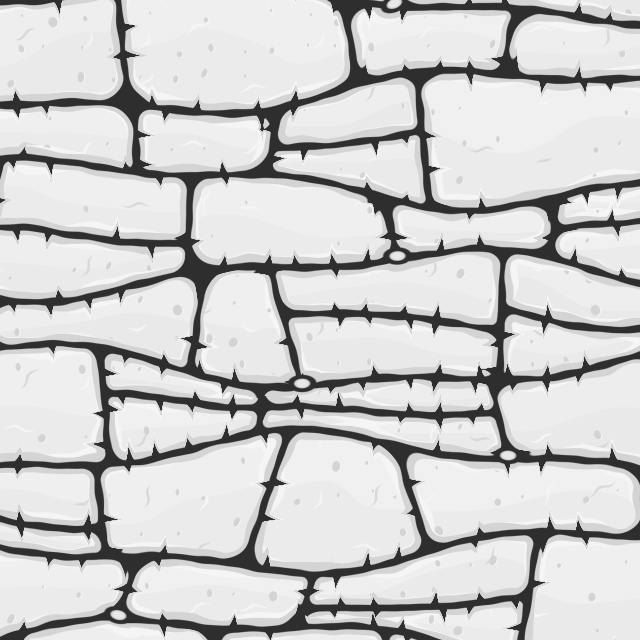
Give the GLSL for this texture, as a Shadertoy shader.

```glsl
#define ROWS 7.0
#define STONE_W 0.28
#define HALF_GAP 0.0052
#define RIM 0.0078
#define CHIP_STEP 0.055
#define CHIP_DEPTH 0.02
#define PIT_STEP 0.05
#define STROKE_STEP 0.09
#define MORTAR_TONE 0.18
#define SHADE_TONE 0.83
#define BODY_TONE 0.912
#define SHINE_TONE 0.96

struct Stone { float d; vec2 id; float height; };

float hash(vec2 p) { return fract(sin(dot(p, vec2(127.1, 311.7))) * 43758.5); }
vec2 hash2(vec2 p) { return vec2(hash(p), hash(p + 17.3)); }
mat2 rotation(float a) { return mat2(cos(a), -sin(a), sin(a), cos(a)); }
float fill(float d) { return smoothstep(-0.8, 0.8, d * iResolution.y); }

// Layered sines in -1..1
float wave(vec2 p) {
    return 0.5 * sin(p.x + 2.0 * sin(p.y * 0.7)) + 0.5 * sin(1.3 * p.y + 1.7 * sin(0.9 * p.x + 1.0));
}

// Bed joint below a row, and the slanted joint left of a stone
float bedY(float row, float x) {
    float sway = 0.22 * sin(5.0 * x + row * 2.7) + 0.09 * sin(13.0 * x + row * 4.1);
    return (row + sway) / ROWS;
}
float jointX(vec2 cell, float y) {
    vec2 h = hash2(cell + 3.7);
    float slant = 0.7 * (h.y - 0.5) * (y - (cell.y + 0.5) / ROWS);
    return (cell.x + hash(vec2(cell.y, 8.0)) + 0.6 * (h.x - 0.5)) * STONE_W + slant;
}

// Thorn-shaped chips along an edge
float chip(float t, float seed) {
    t /= CHIP_STEP;
    vec2 h = hash2(vec2(floor(t), seed));
    float x = (fract(t) - mix(0.3, 0.7, h.x)) * CHIP_STEP;
    float lean = fract(h.x * 7.0) > 0.5 ? 1.0 : -1.0;
    float width = x * lean > 0.0 ? 0.004 : 0.009;
    return step(0.48, h.y) * CHIP_DEPTH * h.y * pow(max(0.0, 1.0 - abs(x) / width), 1.4);
}

// Inside distance of one rounded, chipped stone
Stone stoneAt(vec2 p, vec2 cell) {
    float low = bedY(cell.y, p.x), high = bedY(cell.y + 1.0, p.x);
    float left = jointX(cell, p.y), right = jointX(cell + vec2(1, 0), p.y);
    vec2 id = cell;
    float h = hash(cell + 41.0), radiusScale = 1.0;
    if (h < 0.24) {
        float middle = mix(low, high, 0.38 + h + 0.12 * sin(9.0 * p.x + h * 90.0));
        radiusScale = 0.55;
        if (p.y > middle) { low = middle; id += 50.5; } else high = middle;
    }
    float seed = hash(id) * 90.0;
    vec2 nearLow = p - vec2(left, low) - vec2(chip(p.y, seed), chip(p.x, seed + 1.0));
    vec2 nearHigh = vec2(right, high) - p - vec2(chip(p.y, seed + 2.0), chip(p.x, seed + 3.0));
    vec2 side = min(nearLow, nearHigh) - HALF_GAP;
    vec2 corner = step(nearLow, nearHigh);
    float r = radiusScale * mix(0.012, 0.042, hash(id + corner * 5.3));
    float d = r - length(max(r - side, 0.0)) + max(min(side.x, side.y) - r, 0.0);
    d += 0.0018 * wave(p * 75.0 + seed);
    return Stone(d, id, (p.y - low) / (high - low));
}

// Small pebble wedged into a joint corner
float pebbleAt(vec2 p, vec2 cell) {
    float y = bedY(cell.y, jointX(cell, cell.y / ROWS));
    vec2 q = p - vec2(jointX(cell, y), y + 0.005);
    float h = hash(cell + 77.0);
    q = rotation(h * 5.0 - 0.4) * q;
    return h < 0.22 ? length(q * vec2(0.6, 1.0)) - 0.0075 : 1.0;
}

// Oval pits with a bright lip
float addPits(float tone, vec2 p, float mask) {
    vec2 g = p / PIT_STEP, cell = floor(g), h = hash2(cell + 9.0);
    vec2 q = (fract(g) - mix(vec2(0.28), vec2(0.72), h)) * PIT_STEP;
    float size = mix(0.0025, 0.0085, pow(hash(cell + 2.0), 2.0));
    mat2 turn = rotation(1.2 * (h.x - 0.6));
    vec2 stretch = vec2(mix(1.1, 1.9, h.y), 1.0);
    float pit = size - length(turn * q * stretch);
    float lip = size - length(turn * (q - vec2(0.0016, -0.0008)) * stretch);
    float present = mask * step(hash(cell + 31.0), 0.55);
    tone = mix(tone, SHINE_TONE, fill(lip) * present);
    return mix(tone, SHADE_TONE, fill(pit) * present);
}

// Tapered curved scratches, bright or shaded
float addStrokes(float tone, vec2 p, float mask) {
    vec2 g = p / STROKE_STEP, cell = floor(g), h = hash2(cell + 60.0);
    vec2 q = (fract(g) - mix(vec2(0.32), vec2(0.68), h)) * STROKE_STEP;
    q = rotation(h.x * 2.4 - 0.3) * q;
    float reach = mix(0.012, 0.025, h.y);
    float bend = 0.003 * sin(q.x * 170.0 + h.y * 6.0);
    float width = 0.0022 * (1.0 - q.x * q.x / (reach * reach));
    float ink = fract(h.y * 13.0) > 0.35 ? SHINE_TONE : 0.85;
    return mix(tone, ink, fill(width - abs(q.y + bend)) * mask * step(h.x, 0.7));
}

void mainImage(out vec4 fragColor, in vec2 fragCoord) {
    vec2 p = fragCoord / iResolution.y;
    Stone stone = Stone(-9.0, vec2(0), 0.0);
    float pebble = 1.0;
    for (int j = -1; j <= 1; j++) for (int i = -1; i <= 1; i++) {
        float row = floor(p.y * ROWS) + float(j);
        float column = floor(p.x / STONE_W - hash(vec2(row, 8.0))) + float(i);
        Stone candidate = stoneAt(p, vec2(column, row));
        if (candidate.d > stone.d) stone = candidate;
        pebble = min(pebble, pebbleAt(p, vec2(column, row)));
    }
    float d = min(stone.d, pebble - 0.006);
    float seed = hash(stone.id + 4.0) * 40.0;

    // Shaded rim, bright bevel and two-tone face
    float rim = RIM * (1.0 + 0.5 * wave(p * 48.0 + seed)) + 0.003 * smoothstep(0.4, 0.0, stone.height);
    float shine = 0.01 * max(0.0, wave(p * 27.0 - seed) + 0.15);
    float face = fill(d - rim - shine);
    float split = (stone.height - 0.5 - 0.16 * wave(p * 18.0 + seed)) / ROWS;
    float body = BODY_TONE + 0.012 * hash(stone.id + 6.0) + 0.018 * fill(split);
    body = addStrokes(body, p, face);
    body = mix(SHINE_TONE, body, face);
    body = addPits(body, p, fill(d - rim - 0.003));

    float tone = mix(MORTAR_TONE, SHADE_TONE, fill(d));
    tone = mix(tone, body, fill(d - rim));
    tone = mix(tone, SHADE_TONE, fill(-pebble));
    tone = mix(tone, BODY_TONE, fill(-pebble - 0.002));
    fragColor = vec4(vec3(tone), 1.0);
}
```
